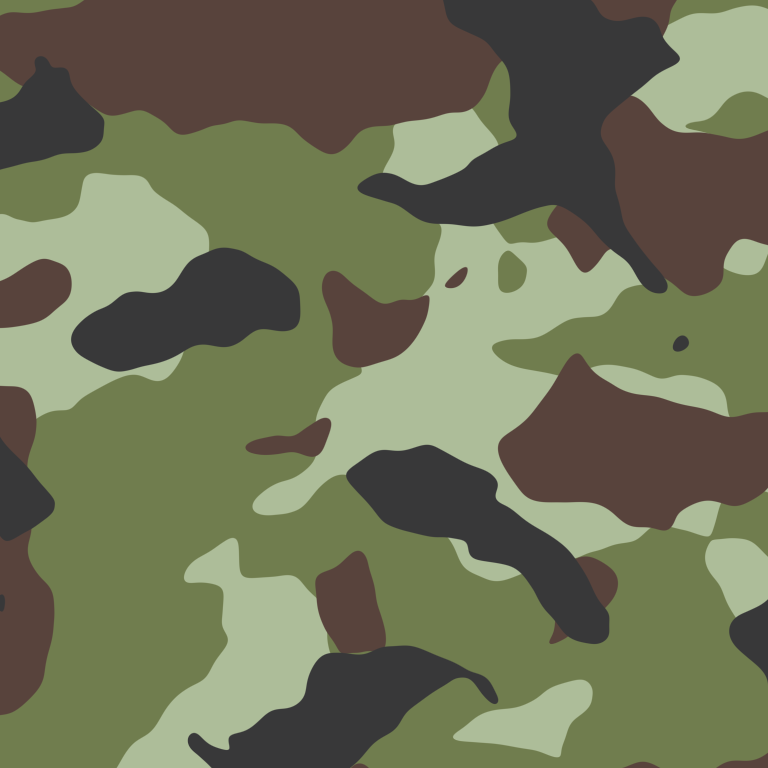
This pattern is drawn by a WebGL 1 fragment shader. Its source:

```glsl
precision highp float;

uniform vec2 u_resolution;

#define GREEN vec3(0.440, 0.490, 0.306)
#define LIGHT vec3(0.680, 0.740, 0.600)
#define BROWN vec3(0.345, 0.263, 0.235)
#define BLACK vec3(0.218, 0.218, 0.224)
#define LEVELS vec3(0.081, 0.114, 0.228)  // thresholds: light, brown, black
#define PATCH_SCALE vec2(3.3, 4.5)        // patches per canvas, wider than tall
#define DETAIL 0.33                       // weight of the second octave
#define BEND_SCALE 4.0
#define BEND 0.16                         // large distortion of the patches
#define WOBBLE_SCALE 15.0
#define WOBBLE 0.028                      // small waves along the outlines

const float TAU = 6.2831853;

float hash(vec2 p) {
  vec3 q = fract(p.xyx * vec3(0.1031, 0.1030, 0.0973));
  q += dot(q, q.yzx + 33.33);
  return fract((q.x + q.y) * q.z);
}

// Dot product of a random unit gradient with the offset from its cell corner
float corner(vec2 cell, vec2 offset) {
  float angle = TAU * hash(cell);
  return dot(vec2(cos(angle), sin(angle)), offset);
}

float gradientNoise(vec2 p) {
  vec2 i = floor(p);
  vec2 f = p - i;
  vec2 w = f * f * f * (f * (f * 6.0 - 15.0) + 10.0);
  vec2 e = vec2(1.0, 0.0);
  float low = mix(corner(i, f), corner(i + e.xy, f - e.xy), w.x);
  float high = mix(corner(i + e.yx, f - e.yx), corner(i + e.xx, f - e.xx), w.x);
  return mix(low, high, w.y);
}

vec2 noisePair(vec2 p) {
  return vec2(gradientNoise(p), gradientNoise(p + vec2(57.3, 31.7)));
}

// One layer of patches: bent and wobbled two-octave noise
float patches(vec2 p, float seed) {
  vec2 shift = seed * vec2(17.37, 41.61);
  vec2 q = p + BEND * noisePair(p * BEND_SCALE + shift.yx);
  q += WOBBLE * noisePair(p * WOBBLE_SCALE + shift);
  q = q * PATCH_SCALE + shift;
  return gradientNoise(q) + DETAIL * gradientNoise(q * 2.1 + 7.9);
}

// Signed fields of the light, brown and black layers
vec3 layers(vec2 p) {
  return vec3(patches(p, 1.0), patches(p, 2.0), patches(p, 3.0)) - LEVELS;
}

void main() {
  float pixel = 1.0 / min(u_resolution.x, u_resolution.y);
  vec2 p = gl_FragCoord.xy * pixel;

  // Divide by the local slope to get edges one pixel wide
  vec3 field = layers(p);
  vec3 dx = layers(p + vec2(pixel, 0.0)) - field;
  vec3 dy = layers(p + vec2(0.0, pixel)) - field;
  vec3 slope = sqrt(dx * dx + dy * dy) + 1e-5;
  vec3 cover = smoothstep(-0.75, 0.75, field / slope);

  // Paint from the ground up
  vec3 color = mix(GREEN, LIGHT, cover.x);
  color = mix(color, BROWN, cover.y);
  color = mix(color, BLACK, cover.z);
  gl_FragColor = vec4(color, 1.0);
}
```
